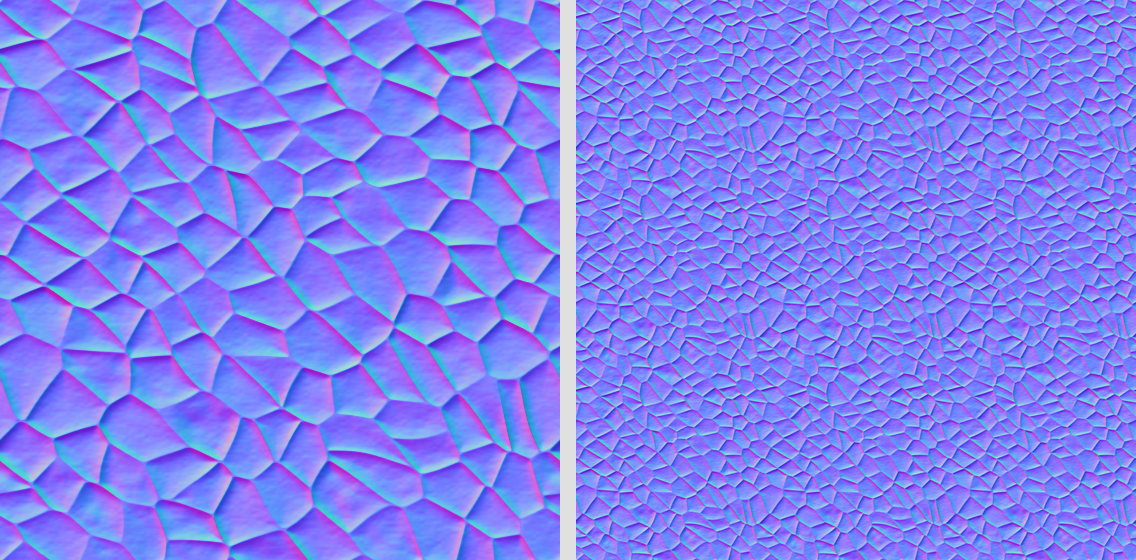
Left: one tile. Right: repeated 3 by 3.
Write a Shadertoy shader that draws this texture map.

```glsl
const mat2  GRID = mat2(7.0, 9.0, -9.0, 9.0);       // whole-number skewed lattice, so it tiles
const mat2  GRID_ADJ = mat2(9.0, -9.0, 9.0, 7.0);   // adjugate of GRID
const float CELLS = 144.0;                          // determinant of GRID, cells per tile
const vec2  JITTER = vec2(0.90, 0.54);              // scatter along and across the rows
const vec2  METRIC = vec2(1.0, 1.2);                // keeps the row lines straight
const float WARP = 0.052;                           // bending of the cell borders
const float CORNER = 34.0;                          // higher is sharper corners
const float GROOVE_FLOOR = 0.02;                    // rounding of the groove bottom
const float RIM_WIDTH = 0.10;
const float RIM_HEIGHT = 0.0074;
const float DOME_WIDTH = 0.35;
const float DOME_HEIGHT = 0.0042;
const float TILT = 0.016;
const float BUMP = 0.0068;
const float GRAIN = 0.0007;
const vec2  SLOPE_GAIN = vec2(0.96, 1.04);
const float SAMPLE_STEP = 0.002;

// Integer hash to three values in 0..1
vec3 hash(vec2 cell, uint seed) {
    uvec3 v = uvec3(uvec2(cell), seed) * 1664525u + 1013904223u;
    v.x += v.y * v.z; v.y += v.z * v.x; v.z += v.x * v.y;
    v ^= v >> 16u;
    v.x += v.y * v.z; v.y += v.z * v.x; v.z += v.x * v.y;
    return vec3(v >> 8u) / 16777216.0;
}

vec2 wrap(vec2 cell, vec2 period) {
    return cell - period * floor((cell + 0.5) / period);
}

// Value noise that repeats once per tile
float noise(vec2 uv, vec2 period, uint seed) {
    vec2 p = uv * period, i = floor(p), f = p - i;
    f = f * f * f * (f * (f * 6.0 - 15.0) + 10.0);
    float a = hash(wrap(i, period), seed).x;
    float b = hash(wrap(i + vec2(1, 0), period), seed).x;
    float c = hash(wrap(i + vec2(0, 1), period), seed).x;
    float d = hash(wrap(i + vec2(1, 1), period), seed).x;
    return mix(mix(a, b, f.x), mix(c, d, f.x), f.y) - 0.5;
}

// Lattice cells that coincide after tiling share one hash
vec3 cellHash(vec2 cell, uint seed) {
    return hash(wrap(GRID_ADJ * cell, vec2(CELLS)), seed);
}

vec2 seedOffset(vec2 cell, vec2 q) {
    vec2 jitter = (cellHash(cell, 7u).xy - 0.5) * JITTER;
    return (cell + 0.5 + jitter - q) * METRIC;
}

float height(vec2 uv) {
    vec2 bend = vec2(noise(uv, vec2(5), 1u), noise(uv, vec2(5), 2u));
    vec2 q = GRID * (uv + WARP * bend);

    // Nearest cell
    vec2 home = floor(q), id = home, nearest = vec2(9);
    for (int y = -1; y <= 1; y++)
    for (int x = -1; x <= 1; x++) {
        vec2 cell = home + vec2(x, y);
        vec2 r = seedOffset(cell, q);
        if (dot(r, r) < dot(nearest, nearest)) { nearest = r; id = cell; }
    }

    // Smooth distance to its border
    float sum = 0.0;
    for (int y = -2; y <= 2; y++)
    for (int x = -2; x <= 2; x++) {
        if (x == 0 && y == 0) continue;
        vec2 r = seedOffset(id + vec2(x, y), q);
        float border = dot(0.5 * (nearest + r), normalize(r - nearest));
        sum += exp(-CORNER * border);
    }
    float d = max(-log(sum) / CORNER, 0.0);
    d = sqrt(d * d + GROOVE_FLOOR * GROOVE_FLOOR) - GROOVE_FLOOR;

    // Raised scale with its own height, tilt and roughness
    vec3 trait = cellHash(id, 11u);
    float rim = 1.0 - exp(-d / RIM_WIDTH);
    float dome = 1.0 - exp(-d / DOME_WIDTH);
    float rough = mix(0.5, 2.2, trait.z * trait.z * trait.z);
    float bumps = noise(uv, vec2(17), 3u) + 0.4 * noise(uv, vec2(37), 4u);
    float h = rim * RIM_HEIGHT * mix(0.65, 1.35, trait.x) + dome * DOME_HEIGHT;
    h += rim * (TILT * dot(trait.xy - 0.5, nearest) + BUMP * rough * bumps);

    // Fine skin grain
    float grain = noise(uv, vec2(64, 110), 5u) + 0.5 * noise(uv, vec2(130, 170), 6u);
    return h + GRAIN * grain;
}

void mainImage(out vec4 fragColor, in vec2 fragCoord) {
    vec2 uv = fragCoord / iResolution.xy;
    vec2 e = vec2(SAMPLE_STEP, 0.0);
    float h = height(uv);
    vec2 slope = vec2(height(uv + e.xy) - h, height(uv + e.yx) - h) / SAMPLE_STEP;

    // Normal encoded with green pointing down
    slope *= SLOPE_GAIN;
    vec3 normal = normalize(vec3(-slope.x, slope.y, 1.0));
    fragColor = vec4(0.5 + 0.5 * normal, 1.0);
}
```
